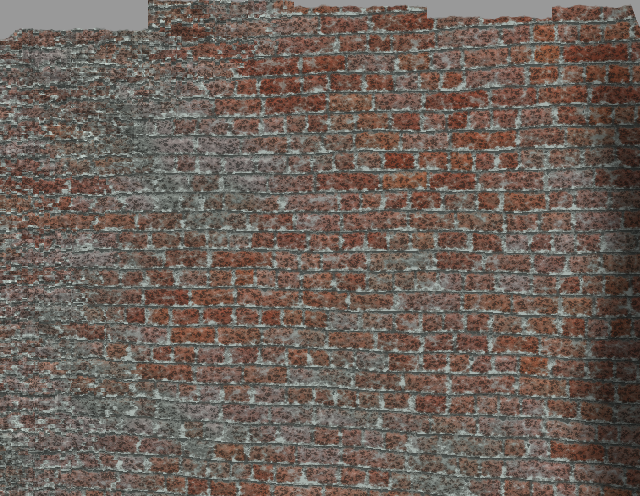
This texture is drawn by a Shadertoy shader. Its source:

```glsl
// Weathered brick wall with alternating stretcher and header courses that fan out
// to the right. Box distances give the bricks, cellular noise the crumbling edges
// and stains, layered sines the broad patches; the left side is torn into streaks.

const float BRICKS_ACROSS = 12.0;
const float BRICK_ASPECT = 2.72;   // stretcher length in course heights
const float HORIZON = 0.554;       // height where the courses run level

const vec3 BACKDROP = vec3(0.60);
const vec3 RED = vec3(0.50, 0.25, 0.18);
const vec3 ORANGE = vec3(0.60, 0.36, 0.24);
const vec3 MAUVE = vec3(0.46, 0.43, 0.42);
const vec3 MOSS = vec3(0.40, 0.42, 0.40);
const vec3 LIME = vec3(0.66, 0.70, 0.68);
const vec3 MORTAR = vec3(0.46, 0.48, 0.46);
const vec3 SOOT = vec3(0.16, 0.17, 0.16);

vec2 hash2(vec2 p) {
    vec3 q = fract(vec3(p.xyx) * vec3(0.1031, 0.1030, 0.0973));
    q += dot(q, q.yzx + 33.33);
    return fract((q.xx + q.yz) * q.zy);
}

// Squared distance to the nearest scattered point
float cellular(vec2 p) {
    vec2 cell = floor(p), f = fract(p);
    float nearest = 2.0;
    for (int j = -1; j <= 1; j++)
    for (int i = -1; i <= 1; i++) {
        vec2 g = vec2(i, j);
        vec2 r = g + hash2(cell + g + 100.0) - f;
        nearest = min(nearest, dot(r, r));
    }
    return min(nearest, 0.8);
}

// Layered cellular noise, roughly centred on zero
float grit(vec2 p) {
    float sum = 0.0, amp = 0.5;
    for (int i = 0; i < 3; i++) {
        sum += amp * (cellular(p) - 0.25);
        p = mat2(1.6, 1.2, -1.2, 1.6) * p + 7.3;
        amp *= 0.75;
    }
    return sum;
}

// Layered sines, about -1 to 1
float patches(vec2 p) {
    return 0.5 * sin(p.x + 1.7 * sin(p.y)) + 0.3 * sin(1.9 * p.y - p.x + 2.0)
         + 0.2 * sin(3.7 * p.x + 2.3 * p.y);
}

float box(vec2 p, vec2 halfSize) {
    vec2 d = abs(p) - halfSize;
    return length(max(d, 0.0)) + min(max(d.x, d.y), 0.0);
}

float blob(vec2 p, vec2 centre, vec2 radius) {
    vec2 d = (p - centre) / radius;
    return exp(-dot(d, d));
}

// Depth of the bare strip above the stepped top of the wall
float skyline(float x) {
    float depth = 0.060 * (1.0 - step(0.232, x)) + 0.013 * step(0.459, x)
                + 0.022 * (step(0.667, x) - step(0.862, x));
    depth += 0.02 * smoothstep(0.03, 0.0, x) + 0.04 * smoothstep(0.985, 1.0, x);
    return depth + 0.003 * sin(x * 47.0) * sin(x * 113.0);
}

// Shifts small blocks sideways and upright for a torn, streaked look
vec2 tear(vec2 p, float amount) {
    float dx = hash2(floor(p * vec2(14.0, 110.0))).x - 0.5;
    float dy = hash2(floor(p * vec2(90.0, 26.0)) + 50.0).y - 0.5;
    return p + amount * vec2(0.06 * dx, 0.014 * dy);
}

// Position inside a brick (xy, in course heights) and its half length (z)
vec3 brickCell(vec2 p, float aspect, out vec2 id) {
    float x = p.x / aspect;
    float v = (p.y - HORIZON) * mix(27.5, 23.2, x);
    v += 0.05 * sin(x * 19.0 + p.y * 9.0) + 0.03 * sin(x * 47.0 - p.y * 31.0);
    float row = floor(v + 0.5);
    bool stretcherRow = mod(row, 2.0) < 0.5;
    float u = BRICKS_ACROSS * x * (1.06 - 0.06 * x) + 0.3;
    u += 0.25 * row + 0.12 * sin(u * 2.1 + row * 3.7);
    float splitChance = stretcherRow ? 0.12 : 0.92;
    float parts = hash2(vec2(floor(u), row) + 200.0).x < splitChance ? 2.0 : 1.0;
    id = vec2(floor(u * parts) / parts, row);
    float halfLength = 0.5 * BRICK_ASPECT / parts;
    return vec3((fract(u * parts) - 0.5) * 2.0 * halfLength, v - row, halfLength);
}

void mainImage(out vec4 fragColor, in vec2 fragCoord) {
    float aspect = iResolution.x / iResolution.y;
    vec2 p = fragCoord / iResolution.y;
    vec2 uv = vec2(p.x / aspect, p.y);
    float pixel = 1.0 / iResolution.y;

    // Torn zone: left edge, reaching further right near the top
    float reach = 0.17 + 0.24 * smoothstep(0.6, 0.95, uv.y);
    float torn = smoothstep(0.08, -0.12, uv.x - reach + 0.05 * patches(p * 11.0));
    vec2 w = tear(p, torn);

    // Brick outline, eaten away by grit
    vec2 id;
    vec3 cell = brickCell(w, aspect, id);
    vec2 grain = w * vec2(0.75, 1.0);
    float coarse = grit(grain * 40.0), fine = grit(grain * 105.0 + 31.0);
    float d = box(cell.xy, vec2(cell.z, 0.5) - 0.17) - 0.05;
    d += 0.24 * coarse + 0.16 * fine + 0.03 * torn;
    float edge = 0.05 + 13.0 * pixel;
    float brick = smoothstep(edge, -edge, d);

    // Weathering hides the clay behind grey
    float grey = 0.63 + 0.22 * patches(p * 8.0) + 0.16 * torn;
    grey += 0.4 * blob(uv, vec2(0.30, 0.68), vec2(0.16, 0.10))
          + 0.4 * blob(uv, vec2(0.32, 0.15), vec2(0.22, 0.10))
          - 0.25 * blob(uv, vec2(0.78, 0.85), vec2(0.3, 0.2));
    vec2 tone = hash2(id * 2.0 + 300.0);
    grey = clamp(grey + 0.5 * (tone.x - 0.5) + 1.1 * coarse + 0.5 * fine, 0.05, 1.0);

    // Clay face with pale bloom and dark pits
    vec3 clay = mix(RED, ORANGE, clamp(tone.y + 1.2 * coarse, 0.0, 1.0));
    vec3 film = mix(MAUVE, MOSS, smoothstep(-0.3, 0.5, patches(p * 13.0 + 4.0)));
    vec3 face = mix(clay, film, grey) * (0.93 + 0.16 * tone.x + 0.75 * fine);
    float bloom = smoothstep(0.02, 0.32, coarse + 0.5 * fine + 0.1 * patches(p * 23.0));
    face = mix(face, LIME, 0.42 * bloom);
    face = mix(face, SOOT, 0.55 * smoothstep(0.10, 0.26, -fine - 0.5 * coarse));

    // Pale joints, shadowed just under each brick
    float shade = smoothstep(0.30, 0.48, cell.y + 0.7 * fine + 0.4 * coarse);
    vec3 joint = mix(MORTAR, LIME, smoothstep(-0.15, 0.20, fine + 0.4 * coarse));
    joint = mix(joint, SOOT, 0.72 * shade);
    joint = mix(joint, SOOT, 0.55 * smoothstep(0.04, 0.20, -coarse - 0.3 * fine));
    vec3 color = mix(joint, face, brick);
    color *= 1.0 + 0.16 * brick * smoothstep(-0.1, 0.4, cell.y) - 0.06 * brick;

    // Streaks in the torn zone
    float across = hash2(floor(p * vec2(26.0, 170.0)) + 400.0).x;
    float upright = hash2(floor(p * vec2(170.0, 32.0)) + 500.0).x;
    color *= 1.0 + torn * (0.34 * across + 0.20 * upright - 0.30);

    // Soft shadow along the right side
    float shadow = smoothstep(0.88, 0.98, uv.x + 0.02 * sin(p.y * 9.0));
    color *= 1.0 - 0.52 * shadow * smoothstep(1.15, 0.6, uv.y);

    // Bare strip above the ragged top
    float top = 1.0 - skyline(uv.x) + 0.01 * coarse;
    color = mix(color, BACKDROP, smoothstep(-pixel, pixel, p.y - top));
    fragColor = vec4(color, 1.0);
}
```
